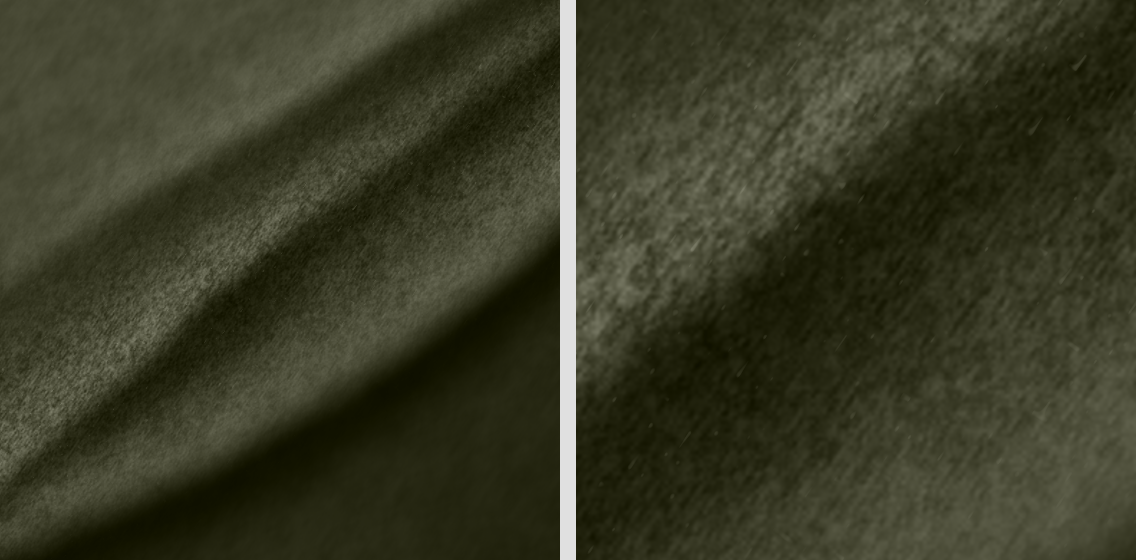
Left: the whole. Right: its middle third, enlarged.
Write a WebGL 2 fragment shader that draws this texture.

```glsl
#version 300 es
precision highp float;

uniform vec2 u_resolution;
out vec4 fragColor;

float hash(vec2 cell) {
    vec3 p = fract(vec3(cell.xyx) * 0.1031);
    p += dot(p, p.yzx + 33.33);
    return fract((p.x + p.y) * p.z);
}

float noise(vec2 p) {
    vec2 i = floor(p), f = fract(p);
    f = f * f * (3.0 - 2.0 * f);
    return mix(mix(hash(i), hash(i + vec2(1, 0)), f.x),
               mix(hash(i + vec2(0, 1)), hash(i + vec2(1, 1)), f.x), f.y);
}

// Soft bump with a separate falloff on each side
float lobe(float d, float below, float above) {
    float t = d / (d < 0.0 ? below : above);
    return exp(-t * t);
}

// Light and shadow of the draped cloth
float drape(vec2 p) {
    float x = p.x;
    float y = p.y + 0.022 * (noise(p * 4.0 + 7.0) - 0.5) + 0.012 * (noise(p * 11.0) - 0.5);

    // Heights above the four creases
    float top = y - 0.50 - 0.60 * x;
    float right = y - 0.17 - 0.76 * x;
    float middle = y - 0.15 - 0.85 * x;
    float low = y - 0.02 - 0.42 * x - 0.17 * x * x * x;

    float tone = mix(0.165, 0.245, smoothstep(-0.06, 0.03, low));
    tone = mix(tone, 0.285, smoothstep(-0.04, 0.03, top));

    tone += 0.075 * smoothstep(-0.15, 0.45, x) * lobe(top - 0.03, 0.035, 0.09);
    tone -= mix(0.045, 0.115, x) * lobe(top + 0.045, 0.09, 0.04);

    float rightFade = smoothstep(0.48, 0.82, x);
    tone += 0.055 * rightFade * lobe(right - 0.045, 0.04, 0.05);
    tone -= 0.085 * rightFade * lobe(right + 0.035, 0.07, 0.045);

    float middleFade = 1.0 - smoothstep(0.42, 0.76, x);
    tone += 0.105 * middleFade * lobe(middle - 0.025, 0.032, 0.09);
    tone -= 0.14 * mix(0.3, 1.0, middleFade)
          * lobe(middle + 0.045, mix(0.05, 0.14, min(2.0 * x, 1.0)), 0.036);

    tone += 0.09 * lobe(low - 0.055, 0.045, 0.085);
    tone -= 0.10 * lobe(low + 0.055, 0.10, 0.05);

    // Darker lower right corner
    return tone - 0.03 * smoothstep(0.5, 0.0, length(p - vec2(1.0, 0.0)));
}

void main() {
    vec2 p = gl_FragCoord.xy / u_resolution;
    float tone = drape(p);

    // Sharp band along the diagonal, blurred on both sides
    float offset = (p.y - 0.23 - 0.62 * p.x) / 0.23;
    float focus = exp(-offset * offset);

    // Thread space: x across the nap, y along it
    vec2 q = mat2(0.82, 0.57, -0.57, 0.82) * p;

    // Broad mottling and nap
    float nap = 0.14 * (noise(q * vec2(38.0, 22.0) + 3.0) - 0.5);
    nap += mix(0.10, 0.24, focus) * (noise(q * vec2(105.0, 60.0) + 19.0) - 0.5);

    // Fine threads and a faint twill
    float threads = 0.50 * (noise(q * vec2(300.0, 150.0) + 41.0) - 0.5);
    threads += 0.28 * (noise(p * 390.0 + 5.0) - 0.5);
    float rib = sin(6.2832 * (q.x * 175.0 + 0.7 * noise(q * 45.0)));
    threads += 0.07 * rib * noise(q * 30.0 + 11.0);

    // Sparse bright lint
    float lint = smoothstep(0.90, 1.0, noise(q * vec2(230.0, 110.0) + 83.0));

    tone *= 1.0 + nap + threads * (0.06 + 0.94 * focus);
    tone += 0.09 * lint * focus;

    vec3 color = vec3(tone - 0.004, tone, tone - 0.08);
    fragColor = vec4(clamp(color, 0.0, 1.0), 1.0);
}
```
